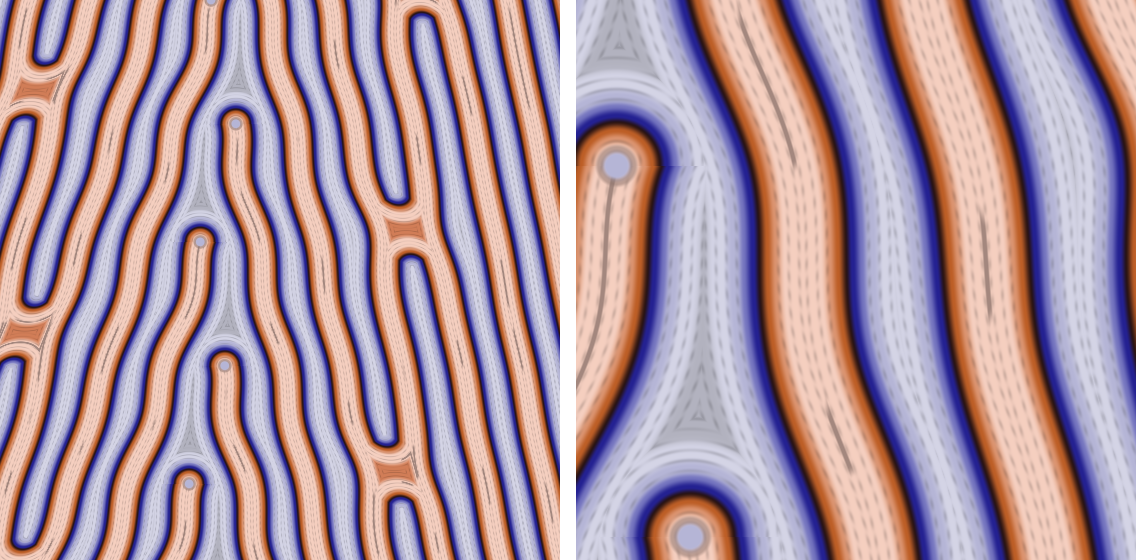
Left, the full canvas; right, a detail of the centre.
A three.js fragment shader for this pattern:

```glsl
// Ridged stripes that fork from a slanted seam into two mirrored fans.
// Wavy capsules and bridges across the blue bands form one signed field;
// its value picks the colour, and thin dashed contour lines follow it.

varying vec2 vUv;

// Layout, in canvas units with y running downwards
const vec2 STEP = vec2(-0.0195, 0.432);       // from one fork to the next
const vec2 RIGHT_HEAD = vec2(0.422, 0.221);
const vec2 LEFT_HEAD = vec2(0.357, 0.432);
const float RIGHT_SLOPE = 0.20;
const float LEFT_SLOPE = 0.295;
const float RIGHT_BRIDGE = 1.053;             // distance from head to bridge
const float LEFT_BRIDGE = 1.025;
const float WAVE_LENGTH = 0.216;
const float WAVE_HEIGHT = 0.0100;
const float RIDGE_RADIUS = 0.0270;
const float BAND_RADIUS = 0.0250;
const float HALF_SPACING = 0.0535;
const float BRIDGE_REACH = 0.070;
const float BRIDGE_PULL = 0.013;
const float WARP = 0.0025;

// Fine lines
const float CONTOUR_GAP = 0.0062;
const float DASH_GAP = 0.0110;
const float LINE_STRENGTH = 0.15;

const vec3 BROWN = vec3(0.15, 0.07, 0.07);
const vec3 ORANGE = vec3(0.74, 0.37, 0.15);
const vec3 SALMON = vec3(0.86, 0.58, 0.44);
const vec3 PEACH = vec3(0.96, 0.81, 0.75);
const vec3 BRIDGE = vec3(0.82, 0.49, 0.34);
const vec3 NAVY = vec3(0.14, 0.13, 0.57);
const vec3 BLUE = vec3(0.46, 0.46, 0.75);
const vec3 LAVENDER = vec3(0.71, 0.71, 0.84);
const vec3 PALE = vec3(0.83, 0.83, 0.90);
const vec3 GREY = vec3(0.70, 0.70, 0.75);
const vec3 SEAM = vec3(0.56, 0.46, 0.43);
const float TAU = 6.2831853;

vec2 hashGradient(vec2 cell) {
  float h = fract(sin(dot(cell, vec2(127.1, 311.7))) * 43758.5);
  return vec2(cos(TAU * h), sin(TAU * h));
}

float gradientNoise(vec2 p) {
  vec2 i = floor(p), f = fract(p);
  vec2 u = f * f * f * (f * (f * 6.0 - 15.0) + 10.0);
  vec2 e = vec2(1.0, 0.0);
  float low = mix(dot(hashGradient(i), f), dot(hashGradient(i + e), f - e), u.x);
  float high = mix(dot(hashGradient(i + e.yx), f - e.yx),
                   dot(hashGradient(i + 1.0), f - 1.0), u.x);
  return mix(low, high, u.y);
}

float bump(float x) { return exp(-x * x / 0.0036); }

// Adds one ridge and its bridge. field = (signed field, distance to a head)
void addRidge(inout vec2 field, vec2 p, vec2 head, float side, float slope, float bridgeAt) {
  vec2 q = vec2((p.x - head.x) * side, p.y - head.y);
  float t = max(q.y, 0.0);
  float phase = TAU * t / WAVE_LENGTH;
  float height = WAVE_HEIGHT * exp(-t / 0.9);
  float path = slope * t - height * (1.0 - cos(phase));
  float tilt = slope - height * TAU / WAVE_LENGTH * sin(phase);
  float cosine = inversesqrt(1.0 + tilt * tilt);
  float pull = BRIDGE_PULL * (bump(t - bridgeAt) - bump(t - bridgeAt - STEP.y));
  float across = (q.x - path - pull) * cosine;
  float ridge = q.y < 0.0 ? length(q) : abs(across);
  field.x = min(field.x, ridge - RIDGE_RADIUS);
  field.y = min(field.y, length(q));

  // Bridge: the gap between two round-ended blue fingers
  float gap = BRIDGE_REACH - abs(q.y - bridgeAt);
  if (gap > 0.0) {
    float c = abs(q.x - path - HALF_SPACING) * cosine;
    float fingers = BAND_RADIUS - length(vec2(c, gap));
    field.x = min(field.x, max(fingers, c - HALF_SPACING - 0.010));
  }
}

vec3 ridgeColor(float depth) {
  vec3 c = mix(BROWN, ORANGE, smoothstep(0.0005, 0.0060, depth));
  c = mix(c, SALMON, smoothstep(0.0060, 0.0110, depth));
  c = mix(c, PEACH, smoothstep(0.0105, 0.0165, depth));
  return mix(c, BRIDGE, smoothstep(0.0275, 0.0370, depth));
}

vec3 bandColor(float depth) {
  vec3 c = mix(NAVY, BLUE, smoothstep(0.0030, 0.0085, depth));
  c = mix(c, LAVENDER, smoothstep(0.0080, 0.0125, depth));
  c = mix(c, PALE, smoothstep(0.0150, 0.0210, depth));
  return mix(c, GREY, smoothstep(0.0260, 0.0340, depth));
}

void main() {
  vec2 p = vec2(vUv.x, 1.0 - vUv.y);
  p.x += WARP * gradientNoise(p * 7.0);

  vec2 field = vec2(1.0);
  for (int i = -7; i <= 2; i++) {
    vec2 offset = STEP * float(i);
    addRidge(field, p, RIGHT_HEAD + offset, 1.0, RIGHT_SLOPE, RIGHT_BRIDGE);
    addRidge(field, p, LEFT_HEAD + offset, -1.0, LEFT_SLOPE, LEFT_BRIDGE);
  }
  float s = field.x;
  vec3 color = mix(ridgeColor(-s), bandColor(s), smoothstep(-0.0015, 0.0025, s));

  // Dashed contour lines, kept off the dark outlines
  float contour = pow(0.5 + 0.5 * cos(TAU * s / CONTOUR_GAP), 3.0);
  float dash = 0.6 + 0.4 * sin(TAU * (p.y + 0.6 * s) / DASH_GAP);
  color *= 1.0 - LINE_STRENGTH * contour * dash * smoothstep(0.007, 0.011, abs(s));

  // Broken seams along the ridge tops
  float crest = 1.0 - smoothstep(0.0007, 0.0021, abs(s + RIDGE_RADIUS));
  float broken = smoothstep(0.12, 0.22, gradientNoise(p * vec2(19.0, 9.0) + 4.0));
  color = mix(color, SEAM, 0.8 * crest * broken);

  // Small ringed dot in each ridge head
  float ring = 1.0 - smoothstep(0.0008, 0.0035, abs(field.y - 0.0100));
  color = mix(color, LAVENDER, 1.0 - smoothstep(0.006, 0.011, field.y));
  color = mix(color, SEAM, 0.55 * ring);
  gl_FragColor = vec4(color, 1.0);
}
```
